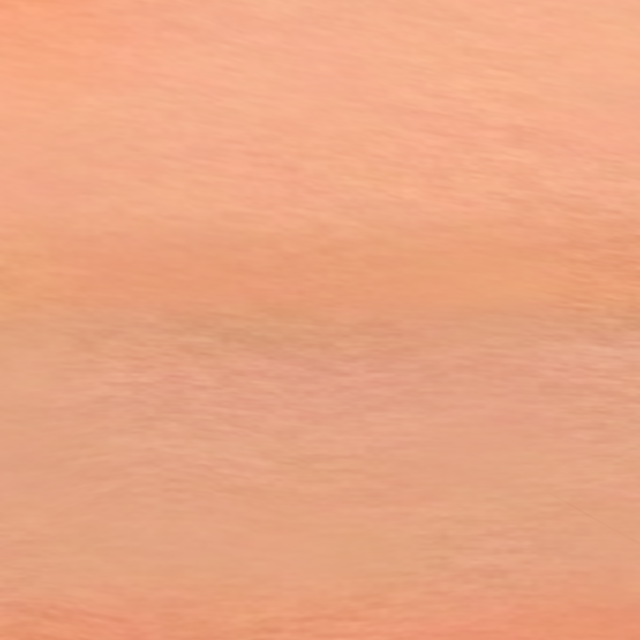
Reproduce this texture procedurally as a WebGL 1 fragment shader.

```glsl
precision highp float;
// Soft peach skin: a vertical run of warm tones with hazy horizontal bands,
// blotches of pink and ochre, fine streaked grain and a few faint creases.
// Built from value noise, stretched and bent along the grain direction.

uniform vec2 u_resolution;

// Base tones from the bottom edge to the top edge
const vec3 CORAL = vec3(0.915, 0.590, 0.440);
const vec3 SAND  = vec3(0.893, 0.640, 0.508);
const vec3 ROSE  = vec3(0.892, 0.638, 0.520);
const vec3 TAN   = vec3(0.875, 0.622, 0.482);
const vec3 OCHRE = vec3(0.915, 0.628, 0.468);
const vec3 PEACH = vec3(0.948, 0.668, 0.535);
const vec3 LIGHT = vec3(0.966, 0.692, 0.560);
const vec3 GLOW  = vec3(0.965, 0.635, 0.470);

// Colour shifts added by the noise layers
const vec3 PINK_SHIFT  = vec3(0.020, -0.032, 0.006);
const vec3 OCHRE_SHIFT = vec3(0.004, 0.012, -0.040);
const float BLOTCH_AMOUNT = 0.75;
const float SHADE_AMOUNT  = 0.030;
const float STREAK_AMOUNT = 0.048;
const float GRAIN_AMOUNT  = 0.030;
const float CREASE_AMOUNT = 0.035;

const vec2 STREAK_SCALE = vec2(22.0, 120.0);
const vec2 GRAIN_SCALE  = vec2(85.0, 170.0);
const float GRAIN_SLOPE = 0.16;

float hash(vec2 cell) {
  vec3 p = fract(vec3(cell.xyx) * 0.1031);
  p += dot(p, p.yzx + 33.33);
  return fract((p.x + p.y) * p.z);
}

// Smooth value noise in -0.5 .. 0.5
float noise(vec2 p) {
  vec2 i = floor(p);
  vec2 f = fract(p);
  f = f * f * f * (f * (f * 6.0 - 15.0) + 10.0);
  float low  = mix(hash(i), hash(i + vec2(1.0, 0.0)), f.x);
  float high = mix(hash(i + vec2(0.0, 1.0)), hash(i + 1.0), f.x);
  return mix(low, high, f.y) - 0.5;
}

float fbm(vec2 p) {
  float sum = 0.0;
  float gain = 0.6;
  for (int i = 0; i < 4; i++) {
    sum += gain * noise(p);
    p = mat2(1.9, 0.25, -0.25, 1.9) * p + 17.3;
    gain *= 0.5;
  }
  return sum;
}

// Vertical sequence of tones, bent by broad noise
vec3 baseTone(vec2 uv) {
  float y = uv.y + 0.07 * fbm(uv * vec2(2.0, 5.0) + 4.0);
  vec3 tone = mix(CORAL, SAND, smoothstep(-0.02, 0.14, y));
  tone = mix(tone, ROSE, smoothstep(0.18, 0.40, y));
  tone = mix(tone, TAN, smoothstep(0.42, 0.495, y));
  tone = mix(tone, OCHRE, smoothstep(0.485, 0.555, y));
  tone = mix(tone, PEACH, smoothstep(0.58, 0.70, y));
  tone = mix(tone, LIGHT, smoothstep(0.72, 0.86, y));
  float corner = length((uv - vec2(0.0, 1.0)) * vec2(1.0, 1.4));
  return mix(tone, GLOW, 0.75 * (1.0 - smoothstep(0.02, 0.42, corner)));
}

// Thin curved lines, found where broad noise crosses zero
float creases(vec2 uv) {
  vec2 p = uv * vec2(3.5, 6.0) + vec2(uv.y * 2.0, uv.x * 2.5) + 9.0;
  float line = 1.0 - smoothstep(0.0, 0.022, abs(noise(p)));
  float region = smoothstep(0.35, 0.6, uv.x) * (1.0 - smoothstep(0.12, 0.28, uv.y));
  return line * region * smoothstep(-0.1, 0.25, noise(uv * 9.0 + 2.0));
}

void main() {
  vec2 uv = gl_FragCoord.xy / u_resolution;
  vec3 color = baseTone(uv);

  // Grain coordinates: sloping slightly down to the right and gently bent
  vec2 g = uv;
  g.y += GRAIN_SLOPE * uv.x * smoothstep(0.1, 0.9, uv.y) + 0.035 * noise(uv * 4.0);

  // Blotches of hue and hazy bands of shade
  float pink = fbm(g * vec2(5.0, 13.0) + 31.0) + 0.5 * fbm(g * vec2(18.0, 45.0));
  float ochre = fbm(g * vec2(4.0, 11.0) + 57.0) + 0.4 * fbm(g * vec2(20.0, 40.0) + 8.0);
  color += BLOTCH_AMOUNT * (pink * PINK_SHIFT + ochre * OCHRE_SHIFT);
  color += SHADE_AMOUNT * fbm(g * vec2(3.0, 14.0) + 73.0);

  // Fine streaks and grain, stronger in some patches than others
  float patches = 0.65 + 0.9 * noise(uv * vec2(4.0, 7.0) + 12.0);
  float streak = noise(g * STREAK_SCALE) + 0.6 * noise(g * STREAK_SCALE * 1.7 + 5.0);
  float grain = noise(g * GRAIN_SCALE + 40.0);
  color += patches * (STREAK_AMOUNT * streak + GRAIN_AMOUNT * grain) * vec3(0.75, 1.0, 0.95);

  color -= CREASE_AMOUNT * creases(uv);
  gl_FragColor = vec4(clamp(color, 0.0, 1.0), 1.0);
}
```
